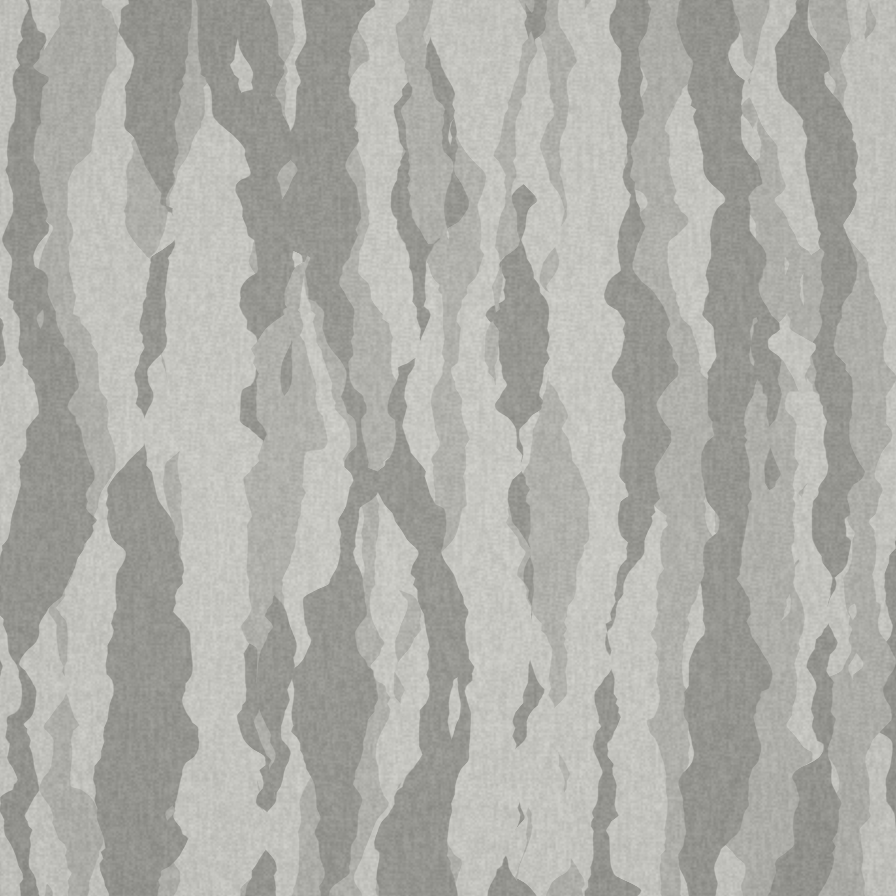
Write a three.js fragment shader that draws this pattern.

```glsl
varying vec2 vUv;

const vec3 LIGHT = vec3(0.768, 0.768, 0.748);
const vec3 MID = vec3(0.684, 0.684, 0.664);
const vec3 DARK = vec3(0.585, 0.585, 0.565);

// Per layer: pitch, mean half width, half width variation, seed
const vec4 MID_BANDS = vec4(0.113, 0.019, 0.026, 11.0);
const vec4 DARK_BANDS = vec4(0.107, 0.0225, 0.024, 47.0);
const vec4 LIGHT_TEARS = vec4(0.190, -0.010, 0.028, 83.0);
const vec4 MID_TEARS = vec4(0.130, -0.008, 0.028, 129.0);

const float WANDER = 0.024;
const float SCALLOP = 0.012;
const float JAG = 0.012;
const float FRAY = 0.0025;
const float OVERHANG = 0.013;
const float SOFTNESS = 0.0010;
const float WEAVE = 0.125;
const float VIGNETTE = 0.05;

float hash(vec2 p) {
  return fract(sin(dot(p, vec2(127.1, 311.7))) * 43758.5453);
}

float noise(vec2 p) {
  vec2 i = floor(p);
  vec2 f = fract(p);
  f = f * f * (3.0 - 2.0 * f);
  float low = mix(hash(i), hash(i + vec2(1.0, 0.0)), f.x);
  float high = mix(hash(i + vec2(0.0, 1.0)), hash(i + 1.0), f.x);
  return mix(low, high, f.y);
}

// Signed one-dimensional noise with rounded turns
float wave(float y, float seed) {
  float i = floor(y);
  float f = fract(y);
  f = f * f * (3.0 - 2.0 * f);
  return 2.0 * mix(hash(vec2(i, seed)), hash(vec2(i + 1.0, seed)), f) - 1.0;
}

// Signed one-dimensional noise with angular turns
float zigzag(float y, float seed) {
  float i = floor(y);
  return 2.0 * mix(hash(vec2(i, seed)), hash(vec2(i + 1.0, seed)), fract(y)) - 1.0;
}

// Horizontal offset of a torn edge
float tornEdge(float y, float seed) {
  return SCALLOP * wave(y * 13.0, seed)
       + JAG * wave(y * 31.0, seed + 0.3)
       + FRAY * zigzag(y * 120.0, seed + 0.6);
}

// Coverage of a row of vertical bands that swell and pinch out
float bands(vec2 p, vec4 layer) {
  float column = floor(p.x / layer.x);
  float d = 1.0;
  for (int k = -1; k <= 1; k++) {
    float id = column + float(k);
    float seed = id * 7.0 + layer.w;
    float jitter = 0.3 * (hash(vec2(seed, 5.0)) - 0.5);
    float center = (id + 0.5 + jitter) * layer.x + WANDER * wave(p.y * 4.0, seed + 1.0);
    float halfWidth = layer.y + layer.z * wave(p.y * 5.0 + jitter * 9.0, seed + 2.0);
    float left = center - halfWidth + tornEdge(p.y, seed + 3.0);
    float right = center + halfWidth + tornEdge(p.y, seed + 4.0);
    d = min(d, max(left - p.x, p.x - right));
  }
  return 1.0 - smoothstep(-SOFTNESS, SOFTNESS, d);
}

// Fine cloth grain from upright and crosswise threads
float weave(vec2 p) {
  float warp = noise(p * vec2(330.0, 90.0));
  float weft = noise(p * vec2(110.0, 330.0) + 31.0);
  float fleck = noise(p * 420.0 + 67.0);
  return 0.35 * warp + 0.2 * weft + 0.45 * fleck - 0.5;
}

void main() {
  // Small vertical shifts let the edges overhang
  vec2 p = vUv;
  p.y += OVERHANG * (2.0 * noise(vUv * 30.0) - 1.0);

  // Layered bands, then torn openings on top
  vec3 color = mix(LIGHT, MID, bands(p, MID_BANDS));
  color = mix(color, DARK, bands(p, DARK_BANDS));
  color = mix(color, LIGHT, bands(p, LIGHT_TEARS));
  color = mix(color, MID, bands(p, MID_TEARS));

  // Cloth grain and gentle falloff to the corners
  color += WEAVE * weave(vUv);
  vec2 q = vUv - 0.5;
  color *= 1.015 - VIGNETTE * 2.0 * dot(q, q);

  gl_FragColor = vec4(color, 1.0);
}
```
